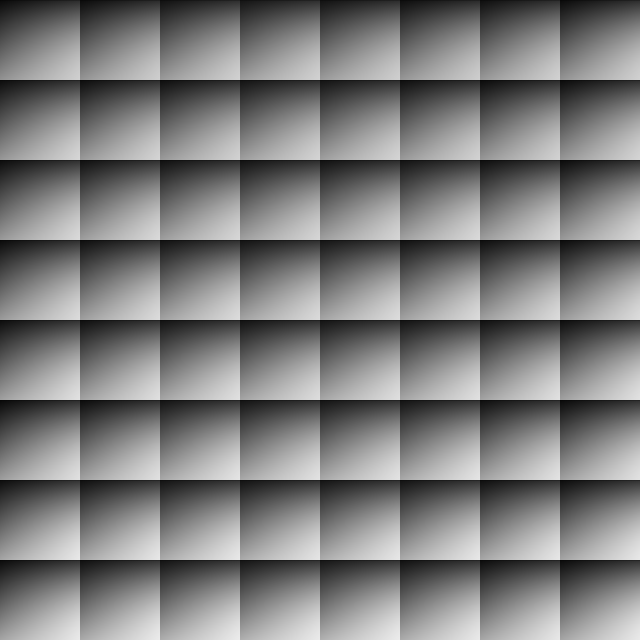
Give the GLSL for this pattern, as a WebGL 1 fragment shader.

```glsl
precision highp float;

// An 8 by 8 grid of square tiles, each shaded from black at its upper left
// to pale grey at its lower right. Lower rows reach a brighter white, and the
// tiles differ faintly through a hash. Edges are smoothed by supersampling.

uniform vec2 u_resolution;

const float TILES = 8.0;
const float SHADE_TOP_LEFT = 0.055;
const float SHADE_BOTTOM_LEFT = 0.62;
const float SIDE_TOP = 0.12;        // rise from left to right along the top
const float SIDE_BOTTOM = 0.24;     // the same along the bottom
const float SIDE_BULGE = 0.58;      // extra rise in the middle of the height
const float SIDE_CURVE = 0.9;
const float GAIN_TOP_ROW = 0.95;
const float GAIN_BOTTOM_ROW = 1.07;
const float OUTER_DARKENING = 0.04; // deeper left shadow in outer columns
const float TILE_VARIATION = 0.02;
const float LINE_WIDTH = 0.016;     // dark line on top, in tile heights
const float LINE_DEPTH = 0.35;
const int SAMPLES = 2;              // per axis

float hash(vec2 p) {
  vec3 q = fract(vec3(p.xyx) * 0.1031);
  q += dot(q, q.yzx + 33.33);
  return fract((q.x + q.y) * q.z);
}

// Brightness inside one tile: across runs rightward, down runs downward.
float tileGradient(float across, float down) {
  float leftShade = mix(SHADE_TOP_LEFT, SHADE_BOTTOM_LEFT, down);
  float sideRise = mix(SIDE_TOP, SIDE_BOTTOM, down)
                 + SIDE_BULGE * down * (1.0 - down);
  return leftShade + sideRise * pow(across, SIDE_CURVE);
}

float pattern(vec2 uv) {
  vec2 grid = uv * TILES;
  vec2 tile = floor(grid);
  float across = fract(grid.x);
  float down = 1.0 - fract(grid.y);
  float shade = tileGradient(across, down);

  // Slow change over the rows and columns
  float last = TILES - 1.0;
  shade *= mix(GAIN_BOTTOM_ROW, GAIN_TOP_ROW, tile.y / last);
  float outer = abs(2.0 * tile.x / last - 1.0);
  shade -= OUTER_DARKENING * (outer - 0.5) * (1.0 - across);

  // Small difference from tile to tile
  shade += TILE_VARIATION * (hash(tile + 3.0) - 0.5);

  // Thin shadow along the upper edge
  float line = 1.0 - smoothstep(0.0, LINE_WIDTH, down);
  return clamp(shade * (1.0 - LINE_DEPTH * line), 0.0, 1.0);
}

void main() {
  float sum = 0.0;
  float count = float(SAMPLES);
  for (int j = 0; j < SAMPLES; j++) {
    for (int i = 0; i < SAMPLES; i++) {
      vec2 offset = (vec2(float(i), float(j)) + 0.5) / count - 0.5;
      sum += pattern((gl_FragCoord.xy + offset) / u_resolution);
    }
  }
  gl_FragColor = vec4(vec3(sum / (count * count)), 1.0);
}
```
